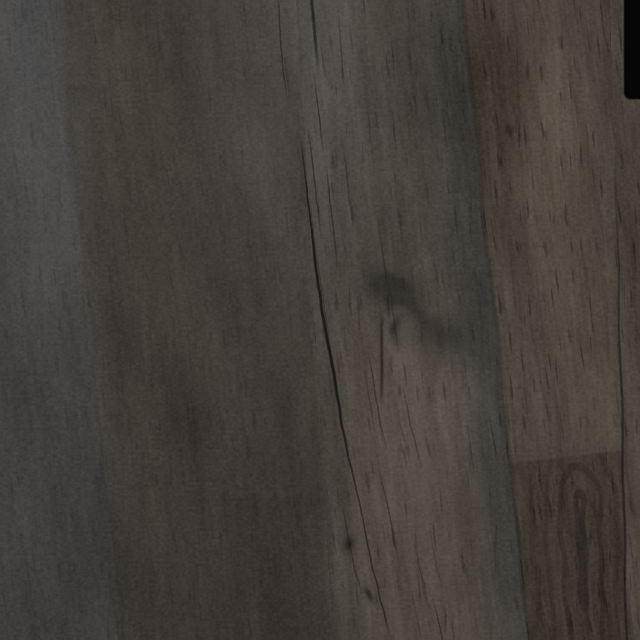
Reproduce this texture procedurally as a three.js fragment shader.

```glsl
// Dark weathered wood planks with leaning seams, fine grain, a long crack and knots.
#define LEAN 0.105
#define GRAIN 0.034
#define MOTTLE 0.046
#define SPECK 0.042
#define CRACK_WIDTH 0.0027
#define COOL_GREY vec3(0.262, 0.256, 0.248)
#define UMBER vec3(0.252, 0.231, 0.208)
#define TAUPE vec3(0.284, 0.264, 0.239)
#define WARM_BROWN vec3(0.282, 0.253, 0.222)
#define CRACK_DARK vec3(0.085, 0.078, 0.070)

varying vec2 vUv;

vec2 hashGradient(vec2 cell) {
  vec3 q = fract(cell.xyx * vec3(0.1031, 0.1030, 0.0973));
  q += dot(q, q.yzx + 33.33);
  return fract((q.xx + q.yz) * q.zy) * 2.0 - 1.0;
}

// Gradient noise, roughly -0.7 to 0.7
float noise(vec2 p) {
  vec2 i = floor(p), f = fract(p), e = vec2(1, 0);
  vec2 w = f * f * (3.0 - 2.0 * f);
  float a = dot(hashGradient(i), f), b = dot(hashGradient(i + e), f - e);
  float c = dot(hashGradient(i + e.yx), f - e.yx), d = dot(hashGradient(i + 1.0), f - 1.0);
  return mix(mix(a, b, w.x), mix(c, d, w.x), w.y);
}

float fbm(vec2 p) {
  float sum = 0.0, amp = 1.0;
  for (int i = 0; i < 4; i++) {
    sum += amp * noise(p);
    p = p * 2.03 + 17.3;
    amp *= 0.6;
  }
  return sum;
}

float band(float x, float lo, float hi, float soft) {
  return smoothstep(lo - soft, lo + soft, x) * (1.0 - smoothstep(hi - soft, hi + soft, x));
}

float line(float d, float width) {
  return 1.0 - smoothstep(width * 0.2, width * 1.3, abs(d));
}

// Soft oval with a sideways tilt
float blot(vec2 p, float x, float y, vec2 radius, float tilt) {
  vec2 q = p - vec2(x, y);
  q = vec2(q.x + tilt * q.y, q.y) / radius;
  return exp(-dot(q, q));
}

void main() {
  vec2 p = vUv;
  float t = 1.0 - p.y;
  float wobble = 0.005 * noise(p * 7.0);
  float u = p.x - LEAN * t + wobble;
  float seamB = u - 0.462 + 0.045 * t, seamC = u - 0.722, seamD = u - 0.955 + 0.08 * t;

  // Plank tones; the left seams melt away, the right ones are crisp
  float second = smoothstep(-0.02, 0.03, u - 0.082);
  float third = smoothstep(-0.015, 0.015, seamB);
  float fourth = smoothstep(-0.005, 0.005, seamC);
  float fifth = smoothstep(-0.003, 0.003, seamD);
  vec3 color = mix(mix(COOL_GREY, UMBER, second), TAUPE, third);
  color = mix(mix(color, WARM_BROWN, fourth), UMBER, fifth * 0.6);
  float endLeft = band(p.x, 0.35, 0.51, 0.02) * (1.0 - third) * smoothstep(0.77, 0.78, t);
  float endRight = fourth * (1.0 - fifth) * smoothstep(-0.003, 0.003, t - 0.723 + 0.12 * (p.x - 0.81));
  color *= 1.0 - 0.07 * endLeft - 0.14 * endRight;

  // Broad light and shade
  color += vec3(0.038, 0.042, 0.050) * blot(p, 0.44, 0.90, vec2(0.12, 0.32), 0.0);
  color += vec3(0.046, 0.048, 0.054) * blot(p, 0.03, 0.95, vec2(0.10, 0.40), 0.1);
  color += vec3(0.042, 0.036, 0.028) * blot(p, 0.65, 0.26, vec2(0.10, 0.25), 0.12);
  color += vec3(0.052, 0.046, 0.038) * blot(p, 0.88, 0.65, vec2(0.06, 0.40), 0.1);
  color -= vec3(0.052, 0.042, 0.030) * blot(vec2(u, p.y), 0.70, 0.45, vec2(0.04, 0.55), 0.0) * (1.0 - fourth);
  color -= 0.045 * blot(p, 0.77, 0.87, vec2(0.05, 0.12), 0.0);
  color *= 1.0 - 0.10 * smoothstep(0.5, 1.0, t) * (1.0 - third);

  // Mottling, lengthwise grain, pores and specks
  float shift = floor(second + third + fourth + fifth + 0.5) * 7.3;
  float lively = 0.5 + 0.5 * third + 0.35 * fourth;
  color += MOTTLE * fbm(vec2(u * 9.0 + shift, t * 4.0)) * vec3(1.0, 0.94, 0.86);
  color += GRAIN * lively * (fbm(vec2(u * 48.0 + shift, t * 4.0)) + 0.8 * noise(vec2(u * 170.0, t * 16.0)));
  float pores = smoothstep(0.16, 0.5, noise(vec2(u * 190.0 + shift, t * 22.0)));
  color *= 1.0 - 0.20 * pores * lively;
  color += SPECK * (noise(p * vec2(190.0, 235.0)) + 0.5 * noise(p * 90.0));

  // Arched figure in the lower right plank
  vec2 arch = p - vec2(0.905 + 0.06 * (t - 0.77), 0.215);
  float rings = length(vec2(arch.x * 1.7, max(arch.y, 0.0) + min(arch.y, 0.0) * 0.13));
  float ringLine = smoothstep(0.1, 0.9, sin(rings * 150.0 + 4.0 * noise(p * 15.0)));
  color *= 1.0 - 0.28 * endRight * ringLine * exp(-rings * 9.0);

  // Central knot with its dark wing, and two small knots
  vec2 k = p + 0.016 * vec2(noise(p * 26.0), noise(p * 26.0 + 9.0));
  float wing = blot(k, 0.61, 0.55, vec2(0.045, 0.021), 0.0) + blot(k, 0.635, 0.53, vec2(0.022, 0.04), 0.9);
  wing += 0.8 * blot(k, 0.69, 0.475, vec2(0.055, 0.035), 0.3);
  color *= 1.0 - 0.27 * min(wing, 1.0);
  color += 0.06 * blot(k, 0.628, 0.465, vec2(0.025, 0.045), 0.1);
  color *= 1.0 - 0.45 * blot(k, 0.619, 0.482, vec2(0.008, 0.021), 0.0);
  float knots = blot(k, 0.545, 0.147, vec2(0.008, 0.010), 0.0) + blot(k, 0.577, 0.07, vec2(0.006, 0.014), 0.5);
  color = mix(color, CRACK_DARK, 0.65 * knots);

  // Long crack, thin at both ends, with splinters beside it
  float s = t - 0.22;
  float split = p.x - 0.469 - 0.11 * s - 0.09 * s * s + wobble + 0.002 * noise(vec2(t * 40.0, 3.0));
  float crack = line(split, CRACK_WIDTH * (0.6 + 0.6 * band(t, 0.4, 0.68, 0.12)));
  crack *= band(t, 0.23, 0.98, 0.04) * (0.6 + 0.4 * band(t, 0.3, 0.7, 0.08));
  for (int i = 0; i < 26; i++) {
    vec2 r = hashGradient(vec2(float(i) * 3.7, 5.0)) * 0.5 + 0.5;
    float start = fract(float(i) * 0.618);
    float fiber = line(split - mix(-0.03, 0.11, r.x) + 0.4 * wobble, CRACK_WIDTH * 0.6);
    crack = max(crack, (0.15 + 0.35 * r.y) * fiber * band(t, start, start + 0.03 + 0.12 * r.y, 0.03));
  }
  crack = max(crack, 0.7 * line(p.x - 0.487 - 0.09 * t, 0.003) * band(t, -0.1, 0.09, 0.03));
  crack = max(crack, 0.6 * line(p.x - 0.597 + wobble, 0.003) * band(t, 0.5, 0.62, 0.025));
  color = mix(color, CRACK_DARK, 0.88 * crack);

  // Plank joints, then the black rounded object at the upper right edge
  color *= 1.0 - 0.14 * line(seamC, 0.005) - 0.4 * line(seamD, 0.0025) * smoothstep(0.1, 0.6, t);
  vec2 q = abs(p - vec2(1.025, 0.95)) - vec2(0.040, 0.095);
  float object = length(max(q, 0.0)) - 0.010;
  color = mix(color, vec3(0.025), 1.0 - smoothstep(-0.002, 0.002, object));

  gl_FragColor = vec4(color, 1.0);
}
```
